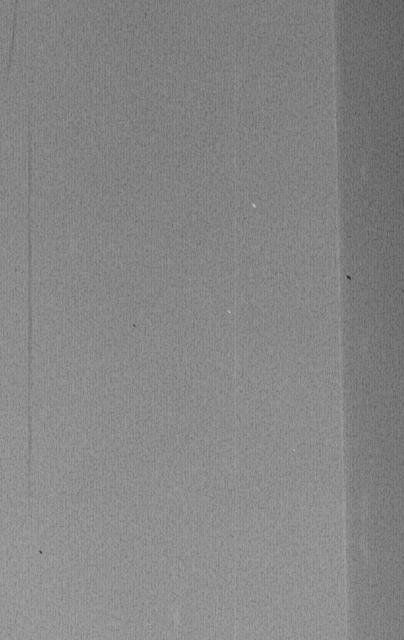
Reproduce this texture procedurally as a Shadertoy shader.

```glsl
// Worn grey ribbed paper cover with faint folds, fibres, specks and a darker right strip.
#define RIBS 132.0           // vertical ribs across the width
#define RIB_DEPTH 0.015
#define GRAIN_SCALE 330.0    // grain cells per canvas height
#define GRAIN_DEPTH 0.085
#define MOTTLE_DEPTH 0.04
#define FIBRE_SCALE 110.0    // fibre cells per canvas height
#define FIBRE_DEPTH 0.042
#define TOP_GREY 0.49
#define BOTTOM_GREY 0.572
#define STRIP_SHADE 0.05
#define CREASE_WIDTH 0.0036

vec2 hash2(vec2 p) {
    vec3 q = fract(p.xyx * vec3(0.1031, 0.1030, 0.0973));
    q += dot(q, q.yzx + 33.33);
    return fract((q.xx + q.yz) * q.zy);
}

// Distance to the nearest scattered point
float cellular(vec2 p) {
    vec2 cell = floor(p);
    float nearest = 2.0;
    for (int j = -1; j <= 1; j++)
    for (int i = -1; i <= 1; i++) {
        vec2 id = cell + vec2(i, j);
        nearest = min(nearest, length(id + hash2(id) - p));
    }
    return nearest;
}

// Short bent strands, one per cell, with random direction and strength
float fibres(vec2 p) {
    vec2 cell = floor(p);
    float ink = 0.0;
    for (int j = -1; j <= 1; j++)
    for (int i = -1; i <= 1; i++) {
        vec2 id = cell + vec2(i, j);
        vec2 d = p - id - hash2(id);
        vec2 seed = hash2(id + 57.0);
        float angle = seed.x * 6.2832;
        vec2 dir = vec2(cos(angle), sin(angle));
        float along = dot(d, dir);
        float across = dot(d, vec2(-dir.y, dir.x)) + 0.5 * along * along;
        float strand = smoothstep(0.26, 0.0, abs(across))
                     * smoothstep(0.55, 0.1, abs(along));
        ink = max(ink, strand * seed.y * seed.y);
    }
    return ink;
}

float crease(float d) {
    return exp(-d * d / (CREASE_WIDTH * CREASE_WIDTH));
}

// Layered sines: broad cloudy stains
float clouds(vec2 p) {
    float sum = 0.0, gain = 0.5;
    for (int i = 0; i < 4; i++) {
        sum += gain * sin(p.x + 1.7 * sin(p.y)) * sin(p.y + 1.3 * sin(p.x * 0.8));
        p = mat2(1.6, 1.2, -1.2, 1.6) * p + 2.3;
        gain *= 0.6;
    }
    return sum;
}

void mainImage(out vec4 fragColor, in vec2 fragCoord) {
    vec2 uv = fragCoord / iResolution.xy;
    vec2 p = fragCoord / iResolution.y;
    float wobble = clouds(p * 14.0);

    // Broad shading and the dark strip beyond the right fold
    float grey = mix(BOTTOM_GREY, TOP_GREY, smoothstep(-0.1, 1.05, uv.y));
    grey += 0.014 * (1.0 - smoothstep(0.0, 0.35, uv.x)) + 0.008 * wobble;
    float fold = 0.858 - 0.035 * uv.y;
    float strip = smoothstep(-0.015, 0.03, uv.x - fold);
    grey -= strip * (STRIP_SHADE + 0.015 * uv.y + 0.03 * smoothstep(0.85, 1.0, uv.x));

    // Irregular ribs that break up into streaks
    float streak = cellular(p * GRAIN_SCALE * vec2(0.6, 0.2));
    float phase = uv.x * RIBS + 0.3 * wobble + 0.6 * streak;
    grey += RIB_DEPTH * (0.3 + 1.3 * streak) * sin(6.2832 * phase);

    // Fine grain, coarser mottling and fibres
    float grain = cellular(p * GRAIN_SCALE * vec2(1.0, 0.75));
    float mottle = cellular(p.yx * GRAIN_SCALE * vec2(0.36, 0.48) + 17.0);
    grey += GRAIN_DEPTH * (0.47 - grain) + MOTTLE_DEPTH * (mottle - 0.47);
    grey -= FIBRE_DEPTH * (fibres(p * FIBRE_SCALE) - 0.1);

    // Light folds, then dark creases that bend away at the left edge
    float wear = 0.7 + 0.6 * wobble;
    grey += 0.055 * wear * crease(uv.x - fold);
    grey += 0.028 * wear * crease(uv.x - 0.583) * smoothstep(0.96, 0.88, uv.y);
    float leftFold = 0.073 - 0.9 * max(0.2 - uv.y, 0.0) + 0.003 * wobble;
    float leftWear = smoothstep(0.9, 0.7, uv.y) * smoothstep(0.1, 0.3, uv.y);
    grey -= 0.07 * wear * crease(uv.x - leftFold) * leftWear;
    float cornerFold = 0.04 * sqrt(max(uv.y - 0.85, 0.0) / 0.15) + 0.003 * wobble;
    grey -= 0.06 * wear * crease(uv.x - cornerFold) * smoothstep(0.85, 0.9, uv.y);

    // Scattered specks and pale rubbed marks
    for (int i = 0; i < 6; i++) {
        float n = float(i);
        vec2 spot = vec2(0.633, 1.0) * (0.08 + 0.84 * hash2(vec2(n * 7.0 + 3.0, 19.0)));
        vec2 d = p - spot;
        float size = 0.0014 + 0.0006 * mod(n, 3.0);
        float speck = smoothstep(size * 1.5, size * 0.5, length(d + 0.3 * d.yx));
        grey += speck * (mod(n, 2.0) < 0.5 ? -0.3 : 0.2);

        vec2 mark = vec2(0.633, 1.0) * hash2(vec2(n * 5.0 + 41.0, 83.0));
        mark.x = mix(mark.x, 0.57, step(2.0, n));
        vec2 m = (p - mark) / vec2(0.005, 0.02);
        m.x += 0.6 * m.y * sin(n * 2.0);
        grey += 0.032 * exp(-dot(m, m));
    }

    fragColor = vec4(vec3(clamp(grey, 0.0, 1.0)), 1.0);
}
```
